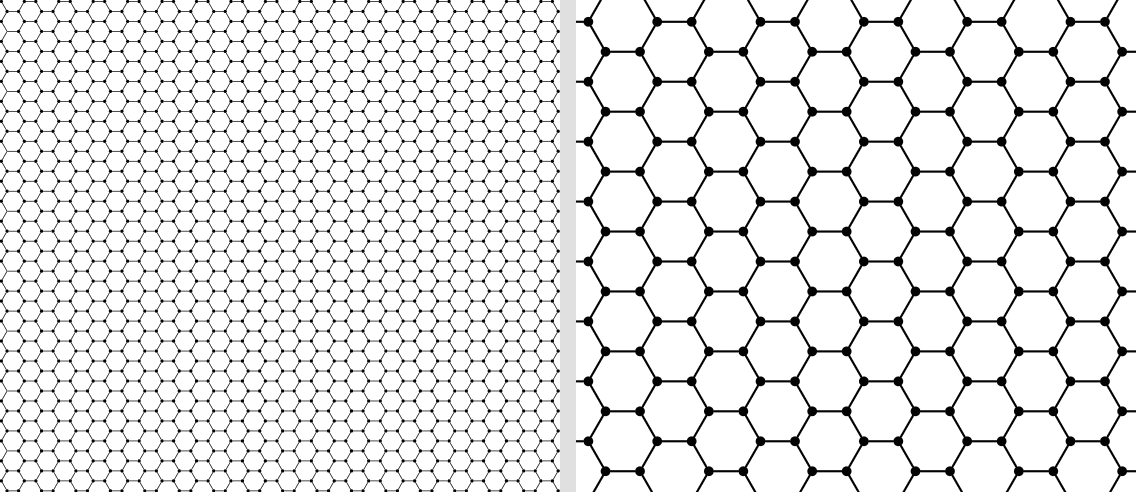
Left: the whole. Right: its middle third, enlarged.
Write a Shadertoy shader that draws this pattern.

```glsl
// A honeycomb net of thin black bonds with a round node at every corner.
// The plane is folded into one quarter of a repeat cell, where three segments
// and two discs describe the whole net. Lengths are fractions of canvas height.

const vec2 CELL = vec2(0.0700, 0.0406);      // repeat: about 16 across, 25 down
const vec2 ORIGIN = vec2(0.0261, 0.0023);    // middle of the lowest left bond
const float LINE_HALF_WIDTH = 0.00073;
const float NODE_RADIUS = 0.0033;
const vec3 PAPER = vec3(1.0);
const vec3 INK = vec3(0.01);

float segmentDistance(vec2 p, vec2 a, vec2 b) {
    vec2 ap = p - a, ab = b - a;
    return length(ap - ab * clamp(dot(ap, ab) / dot(ab, ab), 0.0, 1.0));
}

// Share of a pixel covered by a stroke, also when it is thinner than the pixel.
float strokeCoverage(float dist, float halfWidth, float pixel) {
    float d = dist / pixel, h = halfWidth / pixel;
    return clamp(min(0.5, d + h) - max(-0.5, d - h), 0.0, 1.0);
}

float discCoverage(vec2 p, vec2 center, float radius, float pixel) {
    return clamp(0.5 + (radius - length(p - center)) / pixel, 0.0, 1.0);
}

// Every third cell of the first column has no node on its left side.
bool isBareNode(vec2 cellId, float localX) {
    return cellId.x == 0.0 && localX < 0.0 && mod(cellId.y, 3.0) == 2.0;
}

float honeycomb(vec2 p, vec2 cell, float pixel) {
    vec2 cellId = floor(p / cell + 0.5);
    vec2 local = p - cellId * cell;
    vec2 q = abs(local);

    // Corners of the net inside the folded quarter cell
    vec2 corner = 0.5 * cell;
    vec2 nodeA = vec2(cell.x / 6.0, 0.0);
    vec2 nodeB = corner - nodeA;

    // Bonds
    float bond = segmentDistance(q, vec2(0.0), nodeA);
    bond = min(bond, segmentDistance(q, nodeA, nodeB));
    bond = min(bond, segmentDistance(q, nodeB, corner));
    float ink = strokeCoverage(bond, LINE_HALF_WIDTH, pixel);

    // Nodes
    ink = max(ink, discCoverage(q, nodeB, NODE_RADIUS, pixel));
    if (!isBareNode(cellId, local.x)) {
        ink = max(ink, discCoverage(q, nodeA, NODE_RADIUS, pixel));
    }
    return ink;
}

void mainImage(out vec4 fragColor, in vec2 fragCoord) {
    float pixel = 1.0 / iResolution.y;
    vec2 p = fragCoord * pixel - ORIGIN;
    fragColor = vec4(mix(PAPER, INK, honeycomb(p, CELL, pixel)), 1.0);
}
```
